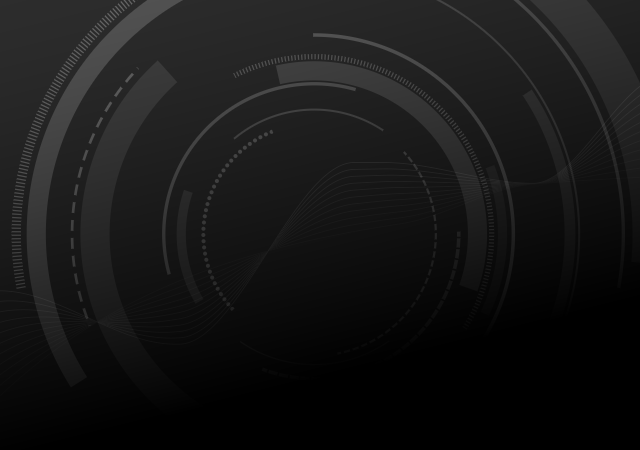
Reproduce this background procedurally as a WebGL 2 fragment shader.

```glsl
#version 300 es
precision highp float;

uniform vec2 u_resolution;
out vec4 outColor;

const float UNITS = 540.0;               // canvas height in design units
const vec2 RING_CENTER = vec2(377.0, 259.0);
const float BASE_GRAY = 0.175;
const int WAVE_LINES = 11;

float cover(float dist, float pixel) {
  return clamp(0.5 - dist / pixel, 0.0, 1.0);
}

// Signed angle from the middle of a span, in radians
float angleFrom(vec2 p, float middle) {
  float a = radians(middle);
  vec2 axis = vec2(cos(a), sin(a));
  return atan(axis.x * p.y - axis.y * p.x, dot(axis, p));
}

// Distance to a flat-ended arc; the span is given in degrees
float arc(vec2 p, float radius, float width, float from, float to) {
  float r = length(p);
  float along = abs(angleFrom(p, 0.5 * (from + to))) - radians(0.5 * (to - from));
  return max(abs(r - radius) - 0.5 * width, along * r);
}

// Position inside a repeated cell along a circle
float arcCell(vec2 p, float radius, float middle, float period) {
  float s = angleFrom(p, middle) * radius / period;
  return (fract(s + 0.5) - 0.5) * period;
}

float dashedArc(vec2 p, float radius, float width, float from, float to, float period, float dash) {
  float cell = arcCell(p, radius, 0.5 * (from + to), period);
  return max(arc(p, radius, width, from, to), abs(cell) - 0.5 * dash);
}

float dottedArc(vec2 p, float radius, float from, float to, float period, float dotRadius) {
  float cell = arcCell(p, radius, 0.5 * (from + to), period);
  float dots = length(vec2(length(p) - radius, cell)) - dotRadius;
  return max(dots, arc(p, radius, 4.0 * dotRadius, from, to));
}

float rings(vec2 p, float px) {
  float light = 0.0;
  // Wide translucent bands
  light += 0.150 * cover(arc(p, 333.5, 23.0, 105.0, 212.2), px);
  light += 0.080 * cover(arc(p, 263.0, 35.0, 132.0, 250.0), px);
  light += 0.120 * cover(arc(p, 196.0, 23.0, -19.3, 102.8), px);
  light += 0.080 * cover(arc(p, 406.5, 49.0, -5.0, 52.0), px);
  light += 0.080 * cover(arc(p, 159.5, 11.0, 161.2, 210.4), px);
  light += 0.060 * cover(arc(p, 226.0, 11.0, -25.0, 21.0), px);
  light += 0.085 * cover(arc(p, 307.0, 13.0, -22.0, 33.6), px);
  // Solid lines
  light += 0.180 * cover(arc(p, 180.5, 4.0, 74.0, 195.5), px);
  light += 0.160 * cover(arc(p, 149.5, 2.4, 56.4, 130.0), px);
  light += 0.190 * cover(arc(p, 239.0, 4.2, -32.0, 90.3), px);
  light += 0.130 * cover(arc(p, 318.0, 2.4, -25.0, 65.0), px);
  light += 0.150 * cover(arc(p, 371.0, 4.0, -10.0, 55.0), px);
  light += 0.100 * cover(arc(p, 156.5, 1.5, 235.4, 305.0), px);
  // Dashes, dots and fine ticks
  light += 0.220 * cover(dashedArc(p, 290.5, 3.2, 136.7, 202.2, 21.5, 13.0), px);
  light += 0.180 * cover(dashedArc(p, 146.0, 2.6, -79.0, 42.5, 11.0, 7.5), px);
  light += 0.150 * cover(dashedArc(p, 173.5, 4.2, -111.0, 1.0, 13.0, 11.0), px);
  light += 0.200 * cover(dottedArc(p, 133.0, 112.0, 223.0, 7.5, 2.4), px);
  light += 0.230 * cover(dashedArc(p, 357.5, 11.0, 120.0, 190.6, 4.2, 1.5), px);
  light += 0.200 * cover(dashedArc(p, 213.0, 6.0, -32.0, 116.7, 4.0, 1.5), px);
  return light;
}

// Height of the strongly curved edge of the ribbon
float crestCurve(float x) {
  return 191.0 - 64.0 * smoothstep(0.0, 210.0, x) + 218.0 * smoothstep(215.0, 425.0, x)
       - 25.0 * smoothstep(460.0, 640.0, x) + 130.0 * smoothstep(640.0, 800.0, x);
}

// Height of the gentle edge of the ribbon
float calmCurve(float x) {
  return 65.0 + 245.0 * (1.0 - exp(-x / 260.0)) + 30.0 * smoothstep(480.0, 640.0, x);
}

float waveRibbon(vec2 p, float px) {
  vec2 here = vec2(crestCurve(p.x), calmCurve(p.x));
  vec2 slope = vec2(crestCurve(p.x + 1.0), calmCurve(p.x + 1.0)) - here;
  float light = 0.0;
  for (int i = 0; i < WAVE_LINES; i++) {
    float k = float(i) / float(WAVE_LINES - 1);
    float steep = mix(slope.x, slope.y, k);
    float dist = abs(p.y - mix(here.x, here.y, k)) * inversesqrt(1.0 + steep * steep);
    light = max(light, mix(0.10, 0.035, k) * cover(dist - 0.45, px));
  }
  return light;
}

void main() {
  float px = UNITS / u_resolution.y;
  vec2 p = gl_FragCoord.xy * px;

  // Diagonal falloff from the upper left into black
  float depth = clamp((UNITS - p.y + 0.25 * p.x) / 550.0, 0.0, 1.0);
  float fade = 1.0 - pow(depth, 1.4);

  float light = rings(p - RING_CENTER, px) + waveRibbon(p, px);
  float gray = BASE_GRAY * fade + light * pow(fade, 0.7);
  outColor = vec4(vec3(gray), 1.0);
}
```
